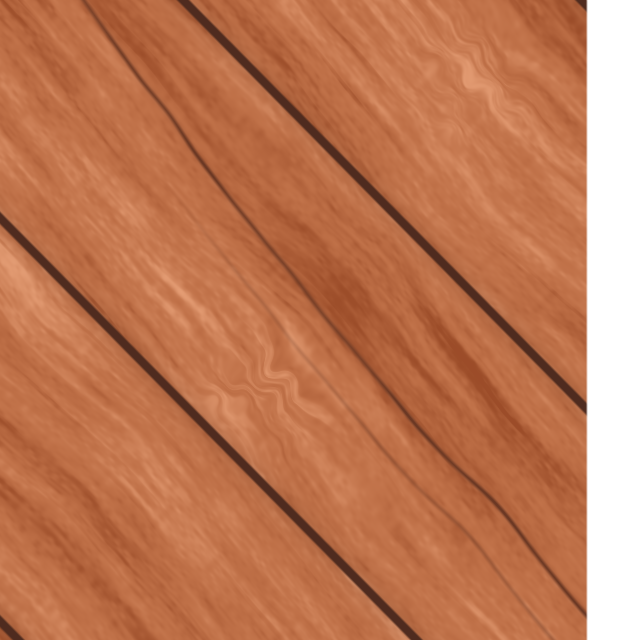
A Shadertoy shader for this texture:

```glsl
// Diagonal wooden planks parted by dark seams, with a white strip on the right.
// Each plank carries warped, stretched noise for grain, a broad tone wave and a
// knot; the middle plank also has a curved dark vein with a fainter companion.

const vec3 WOOD_DARK  = vec3(0.61, 0.30, 0.16);
const vec3 WOOD_MID   = vec3(0.75, 0.44, 0.28);
const vec3 WOOD_LIGHT = vec3(0.90, 0.62, 0.46);
const vec3 SEAM_COLOR = vec3(0.31, 0.17, 0.12);
const vec3 VEIN_COLOR = vec3(0.42, 0.22, 0.14);
const vec3 MARGIN     = vec3(1.0);

const float MARGIN_X    = 0.917;   // left edge of the white strip
const float SLOPE       = 0.987;   // horizontal run of a seam per unit drop
const float SEAM_START  = 0.286;   // where one seam meets the top edge
const float PLANK_PITCH = 0.622;   // horizontal distance between seams
const float SEAM_HALF   = 0.0066;
const float VEIN_HALF   = 0.0028;
const float SOFTNESS    = 0.0022;
const float GRAIN_SKEW  = 0.07;    // grain runs a little steeper than the seams
const float KNOT_RADIUS = 0.10;
const float TAU         = 6.28318;

// Per plank, from lower left to upper right: knot (along, across), brightest part
const vec3 PLANKS[4] = vec3[4](
    vec3(-0.30, -1.20, 0.50), vec3(0.95, -0.70, 0.86),
    vec3( 0.03, -0.22, 0.25), vec3(-0.13, 0.61, 0.48));

float hash(vec2 p) {
    return fract(sin(dot(p, vec2(127.1, 311.7))) * 43758.5453);
}

float noise(vec2 p) {
    vec2 i = floor(p), f = fract(p);
    f = f * f * (3.0 - 2.0 * f);
    return mix(mix(hash(i), hash(i + vec2(1, 0)), f.x),
               mix(hash(i + vec2(0, 1)), hash(i + vec2(1, 1)), f.x), f.y);
}

// Coverage of a soft line of the given half width
float line(float d, float halfWidth, float blur) {
    return 1.0 - smoothstep(halfWidth - blur, halfWidth + blur, abs(d));
}

// Across position of the vein at a point along the plank
float veinPath(float along) {
    float bulge = (along - 0.58) / 0.16;
    return 0.02 - 0.095 * along + 0.04 * along * along
         + 0.02 * exp(-bulge * bulge)
         + 0.006 * (noise(vec2(along * 9.0, 4.0)) - 0.5);
}

// Brightness of the wood, 0 dark to 1 light; q is (along, across)
float grain(vec2 q, float id, float t) {
    vec3 plank = PLANKS[int(clamp(id + 2.0, 0.0, 3.0))];
    vec2 fromKnot = (q - plank.xy) / KNOT_RADIUS;
    float knot = exp(-dot(fromKnot, fromKnot));

    // Bend the fibres by slow waves and around the knot
    float fibre = q.y + GRAIN_SKEW * q.x + id * 3.7;
    fibre += 0.07 * (noise(q * vec2(2.2, 3.0) + id * 9.0) - 0.5);
    fibre += 0.012 * (noise(q * vec2(9.0, 14.0)) - 0.5);
    fibre += knot * (0.05 * fromKnot.y + 0.10 * (noise(q * 22.0) - 0.5));

    float wide   = noise(vec2(fibre * 17.0, q.x * 1.6)) - 0.5;
    float streak = noise(vec2(fibre * 48.0, q.x * 4.0 + 7.0)) - 0.5;
    float fine   = noise(vec2(fibre * 115.0, q.x * 13.0)) - 0.5;
    float fleck  = noise(vec2(fibre * 150.0, q.x * 65.0)) - 0.5;
    float pores  = smoothstep(0.66, 0.92, noise(vec2(fibre * 72.0, q.x * 3.0 + 31.0)));
    float patches = noise(q * vec2(3.0, 6.0) + 20.0);

    float value = 0.47 + 0.13 * cos(TAU * (t - plank.z));
    value += 0.30 * wide + (0.18 + 0.24 * patches) * streak;
    value += 0.20 * fine + 0.15 * fleck - 0.20 * pores * patches;
    return value + 0.08 * knot;
}

void mainImage(out vec4 fragColor, in vec2 fragCoord) {
    vec2 uv = fragCoord / iResolution.xy;
    float blur = max(SOFTNESS, 0.75 / iResolution.y);

    // Plank space: along runs down to the right, across up to the right
    float drop = 1.0 - uv.y;
    vec2 q = vec2(uv.x + drop - 1.0, uv.x - SLOPE * drop);
    float cell = (q.y - SEAM_START) / PLANK_PITCH + 1.0;
    float id = floor(cell), t = fract(cell);

    // Vein distance, with darker and calmer wood on its upper side
    float inMiddle = 1.0 - step(0.5, abs(id));
    float veinDist = (q.y - veinPath(q.x)) * 0.707;
    float shade = inMiddle * step(0.0, veinDist) * exp(-veinDist / 0.07);

    // Wood
    float value = grain(q, id, t);
    value = mix(value, 0.29 + 0.4 * (value - 0.4), 0.7 * shade);
    vec3 color = mix(WOOD_DARK, WOOD_MID, smoothstep(0.0, 0.5, value));
    color = mix(color, WOOD_LIGHT, smoothstep(0.42, 1.0, value));

    // Veins, fading in and out along their length
    float fade = 0.45 + 0.5 * noise(vec2(q.x * 7.0, 2.0));
    float vein = line(veinDist, VEIN_HALF, blur * 1.5) * fade
               + 0.25 * line(veinDist, 0.004, 0.007);
    float companion = line(veinDist + 0.064, VEIN_HALF, blur * 1.5);
    companion *= 0.45 * fade * smoothstep(-0.5, -0.1, q.x);
    color = mix(color, VEIN_COLOR, inMiddle * min(vein + companion, 1.0));

    // Seams with a faint shadow
    float seamDist = min(t, 1.0 - t) * PLANK_PITCH * 0.707;
    color *= 1.0 - 0.13 * exp(-seamDist / 0.012);
    color = mix(color, SEAM_COLOR, line(seamDist, SEAM_HALF, blur));

    // White strip
    color = mix(color, MARGIN, smoothstep(-blur, blur, uv.x - MARGIN_X));
    fragColor = vec4(color, 1.0);
}
```
